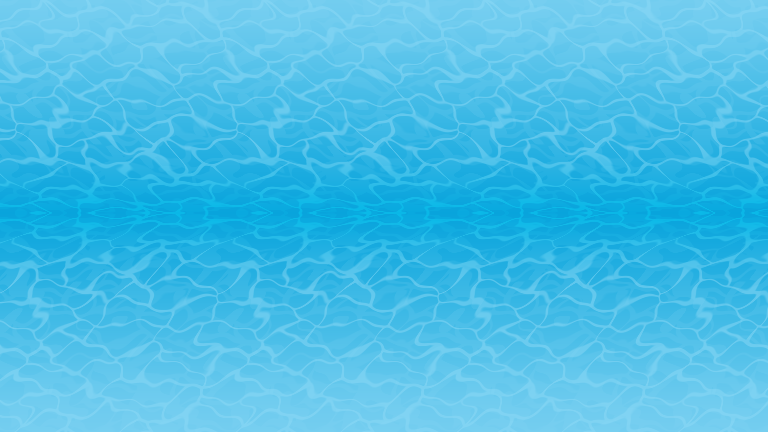
This texture is drawn by a Shadertoy shader. Its source:

```glsl
// Sunlit pool water: a net of light ripples that repeats across and is mirrored
// about a deep blue horizon. Each net is a wrapped, warped cell diagram whose
// edges swell and fade; a fainter second net lies beneath it.

const float TAU = 6.2831853;
const float HORIZON = 0.507;        // height of the mirror line
const float TILE_WIDTH = 0.512;     // repeat, in canvas heights
const float TILE_CELLS = 5.0;       // cells across one repeat
const float ROW_HEIGHT = 0.052;     // height of one row of cells
const float MIRROR_SHIFT = 0.046;   // sideways offset of the lower half
const float SQUEEZE = 0.05;         // extra flattening near the horizon
const float SQUEEZE_RANGE = 0.035;
const float LINE_HALF_WIDTH = 0.0036;
const float CORNER_ROUNDING = 0.0045;
const float JITTER = 0.86;

const vec3 DEEP = vec3(0.015, 0.635, 0.860);
const vec3 MIDDLE = vec3(0.210, 0.715, 0.895);
const vec3 SHALLOW = vec3(0.455, 0.805, 0.940);
const vec3 HORIZON_LIGHT = vec3(0.040, 0.745, 0.920);
const vec3 RIPPLE_LIGHT = vec3(0.560, 0.855, 0.965);

// Lattice hash that wraps at the repeat
vec2 hash2(vec2 cell, float seed) {
    cell.x = mod(cell.x, TILE_CELLS);
    vec2 k = vec2(dot(cell, vec2(127.1, 311.7)), dot(cell, vec2(269.5, 183.3)));
    return fract(sin(k + seed * 17.3) * 43758.5453);
}

float noise(vec2 p, float seed) {
    vec2 i = floor(p), f = fract(p);
    f = f * f * (3.0 - 2.0 * f);
    float low = mix(hash2(i, seed).x, hash2(i + vec2(1, 0), seed).x, f.x);
    float high = mix(hash2(i + vec2(0, 1), seed).x, hash2(i + vec2(1, 1), seed).x, f.x);
    return mix(low, high, f.y);
}

float smoothMin(float a, float b, float k) {
    float h = max(k - abs(a - b), 0.0) / k;
    return min(a, b) - 0.25 * h * h * k;
}

vec2 sitePoint(vec2 cell, float seed) {
    return cell + 0.5 + JITTER * (hash2(cell, seed) - 0.5);
}

// Distance to the nearest cell edge, in canvas heights
float edgeDistance(vec2 p, float seed) {
    vec2 cellSize = vec2(TILE_WIDTH / TILE_CELLS, ROW_HEIGHT);
    vec2 home = floor(p), nearestCell = home, nearest = vec2(9.0);
    for (int y = -1; y <= 1; y++)
    for (int x = -1; x <= 1; x++) {
        vec2 cell = home + vec2(x, y);
        vec2 r = sitePoint(cell, seed) - p;
        if (dot(r, r) < dot(nearest, nearest)) { nearest = r; nearestCell = cell; }
    }
    float d = 1.0;
    for (int y = -2; y <= 2; y++)
    for (int x = -2; x <= 2; x++) {
        if (x == 0 && y == 0) continue;
        vec2 r = sitePoint(nearestCell + vec2(x, y), seed) - p;
        vec2 normal = normalize(r - nearest);
        float edge = dot(0.5 * (r + nearest), normal) / length(normal / cellSize);
        d = smoothMin(d, edge, CORNER_ROUNDING);
    }
    return d;
}

// Bend straight edges into flowing curves, keeping the repeat
vec2 warp(vec2 p, float seed) {
    float a = TAU * p.x / TILE_CELLS;
    vec2 broad = vec2(sin(2.0 * a + 1.9 * p.y + seed), sin(3.0 * a - 1.3 * p.y + seed));
    vec2 fine = vec2(sin(5.0 * p.y + 4.0 * a), sin(8.0 * a + 2.3 * p.y + seed));
    return p + 0.20 * broad + vec2(0.10, 0.08) * fine;
}

// Coverage of one net of lines, with uneven width
float rippleNet(vec2 p, float seed, float width) {
    float swell = noise(p * vec2(2.0, 1.7), seed + 3.0);
    float halfWidth = width * (0.25 + 1.5 * swell);
    float soft = 0.8 / iResolution.y;
    float d = edgeDistance(warp(p, seed), seed);
    return 1.0 - smoothstep(halfWidth - soft, halfWidth + soft, d);
}

void mainImage(out vec4 fragColor, in vec2 fragCoord) {
    vec2 uv = fragCoord / iResolution.y;
    float height = uv.y - HORIZON;
    float depth = abs(height);

    // Mirrored water plane, flattened toward the horizon
    float shift = height < 0.0 ? MIRROR_SHIFT * smoothstep(0.0, 0.12, depth) : 0.0;
    float rows = depth + SQUEEZE * (1.0 - exp(-depth / SQUEEZE_RANGE));
    vec2 p = vec2((uv.x + shift) * TILE_CELLS / TILE_WIDTH, rows / ROW_HEIGHT);

    // Base gradient
    vec3 color = mix(DEEP, MIDDLE, smoothstep(-0.08, 0.27, depth) * 1.05 - 0.05);
    color = mix(color, SHALLOW, smoothstep(0.14, 0.53, depth));

    // Faint lower net and patches, then the bright net
    vec3 light = mix(HORIZON_LIGHT, RIPPLE_LIGHT, smoothstep(0.0, 0.16, depth));
    float strength = mix(0.75, 0.46, smoothstep(0.0, 0.14, depth));
    float patches = smoothstep(0.62, 0.66, noise(warp(p, 5.0) * vec2(2.0, 1.4), 11.0));
    float under = rippleNet(p + vec2(0.37, 0.45), 8.0, 1.5 * LINE_HALF_WIDTH);
    color = mix(color, light, 0.28 * strength * max(under, patches));
    color = mix(color, light, strength * rippleNet(p, 2.0, LINE_HALF_WIDTH));

    fragColor = vec4(color, 1.0);
}
```
